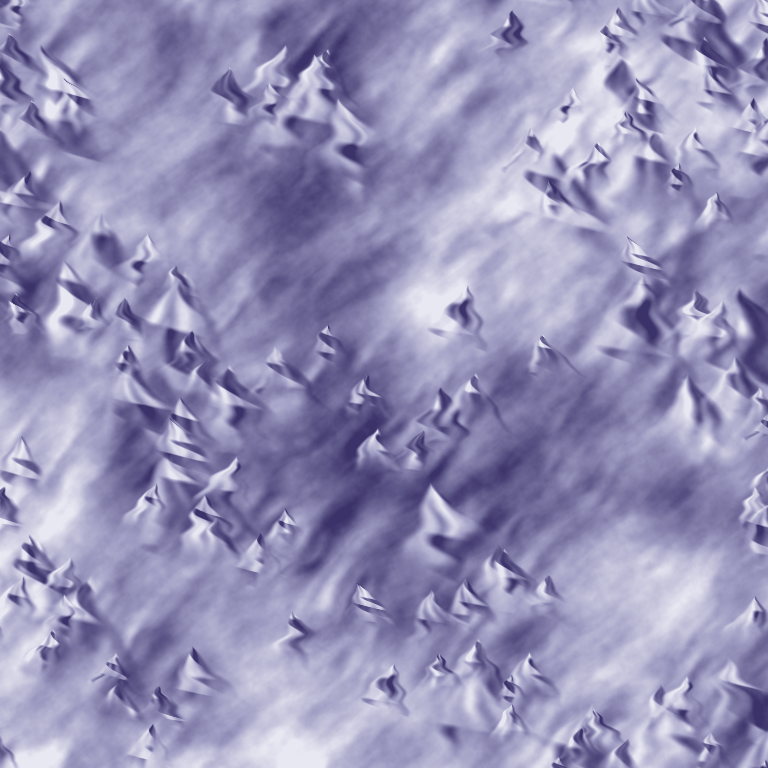
A three.js fragment shader for this texture:

```glsl
// Painted aerial relief of snowy violet mountains, lit from the upper left.
varying vec2 vUv;

const vec3 SHADOW = vec3(0.23, 0.195, 0.41);
const vec3 SLOPE = vec3(0.61, 0.60, 0.755);
const vec3 SNOW = vec3(0.91, 0.91, 0.95);
const float SHADOW_TONE = 0.23;    // tones follow the red value of the colours
const float SLOPE_TONE = 0.61;
const float SNOW_TONE = 0.91;
const float GROUND_TONE = 0.625;
const float BROAD_CONTRAST = 1.0;
const float STREAK_CONTRAST = 0.30;
const float LIT_FACE = 0.82;
const float DARK_FACE = 0.30;
const float SPUR_CONTRAST = 0.55;
const float BIG_CELLS = 7.0;       // peaks across the canvas
const float SMALL_CELLS = 15.0;
const float RELIEF = 1.5;
const float GRAIN = 0.10;
const vec2 LIGHT_STEP = vec2(-0.010, 0.004);
const mat2 OCTAVE_TURN = mat2(0.8, 0.6, -0.6, 0.8);

float hash(vec2 p) {
  return fract(sin(dot(p, vec2(127.1, 311.7))) * 43758.5453);
}

float noise(vec2 p) {
  vec2 i = floor(p);
  vec2 f = fract(p);
  f = f * f * (3.0 - 2.0 * f);
  return mix(mix(hash(i), hash(i + vec2(1.0, 0.0)), f.x),
             mix(hash(i + vec2(0.0, 1.0)), hash(i + vec2(1.0)), f.x), f.y);
}

float fbm(vec2 p) {
  float sum = 0.0;
  float amp = 0.5;
  for (int i = 0; i < 4; i++) {
    sum += amp * noise(p);
    p = OCTAVE_TURN * p * 2.0 + 7.3;
    amp *= 0.5;
  }
  return sum;
}

// Coordinates along and across a direction
vec2 turned(vec2 p, vec2 dir) {
  return vec2(dot(p, dir), dot(p, vec2(-dir.y, dir.x)));
}

// Height of the wrinkled ground, with rounded crests
float ridges(vec2 p) {
  p = turned(p, vec2(0.6, 0.8)) * vec2(6.0, 11.0);
  float sum = 0.0;
  float amp = 0.5;
  for (int i = 0; i < 3; i++) {
    float fold = 2.0 * noise(p) - 1.0;
    sum += amp * (1.0 - sqrt(fold * fold + 0.04));
    p = p * 1.9 + 3.7;
    amp *= 0.5;
  }
  return sum;
}

// How mountainous a place is: ranges run down to the right
float ruggedness(vec2 p) {
  vec2 range = turned(p, vec2(0.83, -0.55)) * vec2(4.5, 9.0);
  return smoothstep(0.28, 0.62, fbm(range + 11.0));
}

// One peak seen obliquely: returns its tone and its cover
vec2 peak(vec2 fromApex, float size, float seed) {
  vec2 q = fromApex / size;
  float drop = max(-q.y, 0.0);
  float lean = 0.7 * (hash(vec2(seed, 3.0)) - 0.5);
  float bend = noise(vec2(drop * 5.0, seed)) - 0.5;
  float x = q.x + drop * lean + 0.25 * bend * smoothstep(0.0, 0.3, drop);
  float fan = x / (drop + 0.15);

  // Jagged crest between the lit and the dark face, fluted by spurs
  float crest = fan + 1.3 * (noise(vec2(drop * 7.0 - fan * 2.0, seed + 5.0)) - 0.5);
  float face = mix(LIT_FACE, DARK_FACE, smoothstep(-0.12, 0.20, crest));
  vec2 spur = vec2(fan * 4.5 + seed, drop * 2.2 - fan);
  face += SPUR_CONTRAST * (noise(spur) - noise(spur - vec2(0.6, 0.0)));

  float inside = 0.80 * drop - abs(x);
  float side = smoothstep(0.0, 0.05 + 0.22 * drop, inside);
  float ragged = drop + 0.7 * (noise(vec2(fan * 5.0, seed + 9.0)) - 0.5);
  return vec2(face, side * (1.0 - smoothstep(0.30, 1.0, ragged)));
}

// Scattered peaks, painted from the far rows to the near ones
float addPeaks(float tone, vec2 p, float cells, float layer) {
  vec2 home = floor(p * cells);
  for (int row = 2; row >= 0; row--) {
    for (int col = -1; col <= 1; col++) {
      vec2 cell = home + vec2(float(col), float(row));
      float seed = 40.0 * hash(cell + layer);
      vec2 jitter = vec2(hash(cell + layer + 17.0), hash(cell + layer + 31.0));
      vec2 apex = (cell + jitter) / cells;
      float size = mix(0.70, 1.25, hash(cell + layer + 47.0)) / cells;
      float present = step(0.2 + 0.5 * hash(cell + layer + 59.0), ruggedness(apex));
      vec2 mark = peak(p - apex, size, seed);
      tone = mix(tone, mark.x, 0.93 * mark.y * present);
    }
  }
  return tone;
}

void main() {
  vec2 p = vUv;
  vec2 warped = p + 0.035 * (vec2(fbm(p * 8.0), fbm(p * 8.0 + 23.0)) - 0.47);

  // Soft snowfields, diagonal brush streaks and wrinkled relief
  float tone = GROUND_TONE + BROAD_CONTRAST * (fbm(warped * 5.0 + 2.0) - 0.47);
  vec2 brush = turned(warped, vec2(0.8, 0.6)) * vec2(11.0, 38.0);
  tone += STREAK_CONTRAST * (fbm(brush) - 0.47);
  float slope = ridges(warped) - ridges(warped + LIGHT_STEP);
  tone += RELIEF * slope * mix(0.3, 1.0, ruggedness(p));

  tone = addPeaks(tone, p, BIG_CELLS, 0.0);
  tone = addPeaks(tone, p, SMALL_CELLS, 83.0);
  tone += GRAIN * (fbm(p * 90.0) - 0.47);

  // Tone to colour
  float lift = clamp((tone - SHADOW_TONE) / (SLOPE_TONE - SHADOW_TONE), 0.0, 1.0);
  float shine = clamp((tone - SLOPE_TONE) / (SNOW_TONE - SLOPE_TONE), 0.0, 1.0);
  gl_FragColor = vec4(mix(mix(SHADOW, SLOPE, lift), SNOW, shine), 1.0);
}
```
